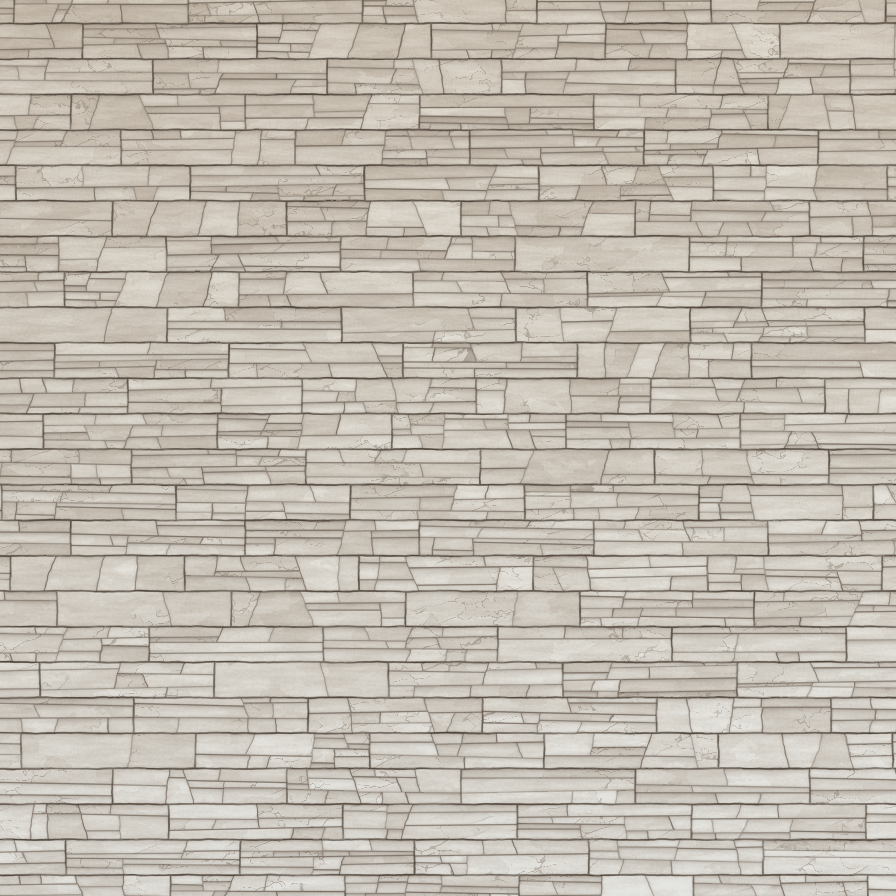
A Shadertoy shader for this texture:

```glsl
// Draws a wall of pale stacked ledge stone: staggered panels split into thin, chipped strips.

const float ROWS = 25.25;            // courses over the canvas height
const float ROW_SHIFT = 0.41;        // part of a course hidden below the canvas
const float PANELS = 5.14;           // panels over the canvas width
const float STAGGER = 0.435;         // sideways step from course to course, in panels
const int   CUTS = 5;                // possible splits of each panel
const float MIN_HEIGHT = 0.017;      // strips lower than this stay whole
const float MIN_WIDTH = 0.055;       // stones narrower than this stay whole
const float JOINT = 0.0010;          // half width of the panel joints
const float SEAM = 0.0006;           // half width of the seams inside a panel
const float SHADOW_REACH = 0.0027;   // fall-off of the shadow under a ledge
const float WOBBLE = 0.0006;         // unevenness of the stone edges
const vec3  LIGHT_STONE = vec3(0.875, 0.870, 0.850);
const vec3  WARM_STONE = vec3(0.735, 0.700, 0.655);
const vec3  BROWN_SHADE = vec3(0.52, 0.47, 0.42);
const vec3  DARK_GAP = vec3(0.29, 0.25, 0.21);

float hash(vec2 p) {
    return fract(sin(dot(p, vec2(127.1, 311.7))) * 43758.5);
}

// Layered, rotated sines, roughly -1 to 1.
float ripples(vec2 p) {
    float sum = 0.0, amp = 0.5;
    for (int i = 0; i < 4; i++) {
        sum += amp * sin(p.x + 1.7 * sin(p.y));
        p = mat2(0.8, 0.6, -0.6, 0.8) * p * 1.9 + 3.1;
        amp *= 0.62;
    }
    return sum;
}

// Cellular noise: x = distance to the cell border, y = random value of the cell.
vec2 cells(vec2 p) {
    vec2 base = floor(p);
    float first = 9.0, second = 9.0, id = 0.0;
    for (int y = -1; y <= 1; y++)
    for (int x = -1; x <= 1; x++) {
        vec2 c = base + vec2(x, y);
        float d = length(c + vec2(hash(c), hash(c + 41.3)) - p);
        if (d < first) { second = first; first = d; id = hash(c + 17.9); }
        else second = min(second, d);
    }
    return vec2(second - first, id);
}

float line(float d, float halfWidth, float aa) {
    return 1.0 - smoothstep(max(halfWidth - aa, 0.0), halfWidth + aa, d);
}

void mainImage(out vec4 fragColor, in vec2 fragCoord) {
    vec2 p = fragCoord / iResolution.y;
    float aa = 0.75 / iResolution.y;
    float wave = ripples(p * vec2(75.0, 90.0));
    vec2 warped = p + WOBBLE * vec2(ripples(p.yx * 110.0), wave);

    // Panel of this course
    float course = warped.y * ROWS + ROW_SHIFT;
    float row = floor(course);
    float along = warped.x * PANELS + row * STAGGER + 0.25 * hash(vec2(row, 3.0));
    float seed = hash(vec2(floor(along), row));
    vec2 q = vec2(fract(along) / PANELS, fract(course) / ROWS);
    vec2 lo = vec2(0.0), hi = vec2(1.0 / PANELS, 1.0 / ROWS);
    vec2 gapLo = q, gapHi = hi - q;
    float wear = 0.72 + 0.28 * ripples(p * vec2(28.0, 55.0) + row);
    float joint = wear * max(line(min(gapLo.y, gapHi.y), JOINT, aa),
                             0.85 * line(min(gapLo.x, gapHi.x), JOINT, aa));

    // Split the panel into strips and stones by alternating slanted cuts
    int start = seed < 0.3 ? 1 : 0;
    float seam = 0.0;
    for (int i = 0; i < CUTS; i++) {
        vec2 key = vec2(seed * 91.7, float(i));
        bool level = (i + start) % 2 == 0;
        vec2 size = hi - lo, mid = 0.5 * (lo + hi);
        float side = 0.0;
        bool fits = level ? size.y > MIN_HEIGHT : size.x > MIN_WIDTH;
        if (fits && hash(key) < 0.68) {
            vec2 cut = mix(lo, hi, mix(0.25, 0.75, hash(key + 5.3)));
            float tilt = hash(key + 9.1) - 0.5;
            float d = level ? q.y - cut.y - 0.05 * tilt * (q.x - mid.x) - WOBBLE * wave
                            : q.x - cut.x - 0.9 * tilt * (q.y - mid.y) - 2.0 * WOBBLE * wave;
            side = step(0.0, d);
            vec2 axis = level ? vec2(0.0, 1.0) : vec2(1.0, 0.0);
            if (d > 0.0) { gapLo = min(gapLo, mix(vec2(9.0), vec2(d), axis)); lo = mix(lo, cut, axis); }
            else { gapHi = min(gapHi, mix(vec2(9.0), vec2(-d), axis)); hi = mix(hi, cut, axis); }
            seam = max(seam, mix(0.35, 1.0, hash(key + 2.7)) * line(abs(d), SEAM, aa));
        }
        seed = hash(key + vec2(0.0, 13.0 + 7.0 * side));
    }

    // Stone face: own tone, strata, chipped facets and fine cracks
    float strata = ripples(p * vec2(45.0, 300.0) + seed * 40.0);
    vec2 facet = cells(p * vec2(24.0, 58.0) + 0.35 * wave + seed * 50.0);
    float patchy = smoothstep(0.15, 0.6, ripples(p * 19.0 + seed * 30.0));
    float crack = patchy * line(facet.x, 0.03, aa * 40.0);
    float grain = hash(floor(p * 512.0)) - 0.5;
    float tone = 0.66 + 0.5 * (seed - 0.5) + 0.16 * strata + 0.28 * (facet.y - 0.5)
               + 0.4 * (0.5 - p.y) + 0.12 * (p.x - 0.5) + 0.14 * grain;
    vec3 color = mix(WARM_STONE, LIGHT_STONE, clamp(tone, -0.2, 1.15));
    color *= mix(vec3(1.0), vec3(1.0, 0.98, 0.95), p.y);

    // Ledge shadows, edge shading and joints
    float depth = hash(vec2(seed * 57.0, 4.0));
    float shade = 0.75 * depth * exp(-gapHi.y / SHADOW_REACH)
                + 0.30 * exp(-gapLo.y / 0.0014)
                + 0.22 * exp(-min(gapLo.x, gapHi.x) / 0.0016);
    color = mix(color, BROWN_SHADE, clamp(shade + 0.45 * crack, 0.0, 0.9));
    color = mix(color, mix(BROWN_SHADE, DARK_GAP, 0.45), 0.75 * seam);
    color = mix(color, DARK_GAP, clamp(joint, 0.0, 0.95));
    fragColor = vec4(color, 1.0);
}
```
